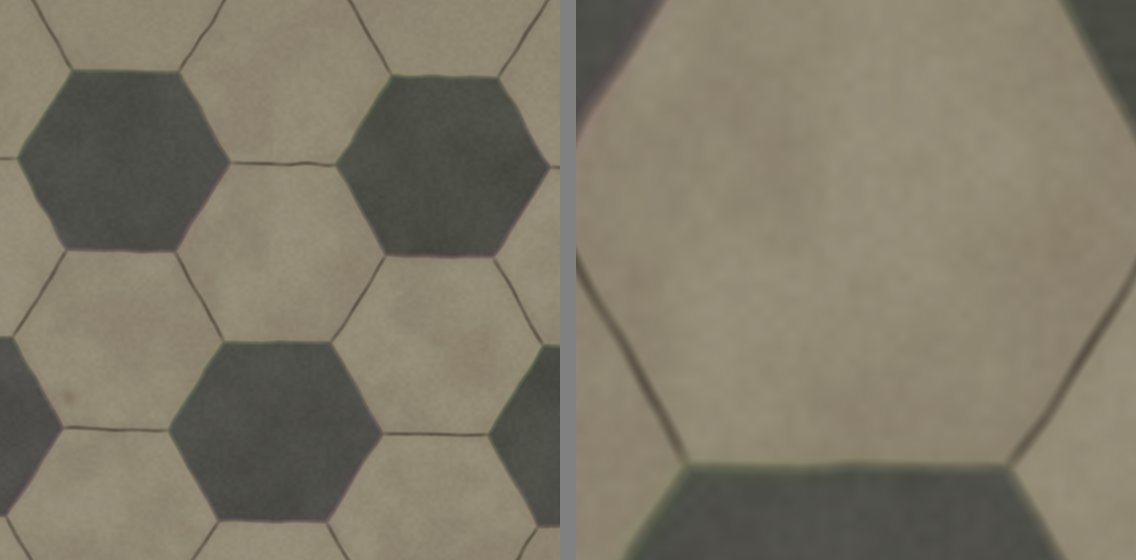
Left: the whole. Right: its middle third, enlarged.
This pattern is drawn by a three.js fragment shader. Its source:

```glsl
// Worn floor of flat-topped hexagon tiles: every third tile is charcoal, the rest warm beige.
// A slightly skewed lattice is unskewed to regular hexagons; distances to the tile edges give
// the joints and soft charcoal borders, while hashed noise gives mottling, stains and wear.
#define ORIGIN vec2(0.220, 0.712)
#define COLUMN_STEP vec2(0.2852, -0.0046)
#define ROW_STEP vec2(0.0091, 0.3190)
#define JOINT_WIDTH 0.019
#define EDGE_SOFTNESS 0.017
#define WOBBLE 0.014
#define LIGHT_TILE vec3(0.582, 0.550, 0.470)
#define WORN_TILE vec3(0.545, 0.507, 0.432)
#define DARK_TILE vec3(0.300, 0.301, 0.276)
#define JOINT_COLOR vec3(0.350, 0.318, 0.265)
#define STAIN_COLOR vec3(0.430, 0.360, 0.285)

varying vec2 vUv;

const vec2 CELL = vec2(1.7320508, 1.0);

float hash(vec2 p) {
  vec3 h = fract(p.xyx * vec3(0.1031, 0.1030, 0.0973));
  h += dot(h, h.yzx + 33.33);
  return fract((h.x + h.y) * h.z);
}

float noise(vec2 p) {
  vec2 i = floor(p), f = fract(p);
  f = f * f * (3.0 - 2.0 * f);
  return mix(mix(hash(i), hash(i + vec2(1.0, 0.0)), f.x),
             mix(hash(i + vec2(0.0, 1.0)), hash(i + 1.0), f.x), f.y);
}

float fbm(vec2 p) {
  float sum = 0.0, weight = 0.5;
  for (int i = 0; i < 4; i++) {
    sum += weight * noise(p);
    p = p * 2.03 + 17.3;
    weight *= 0.5;
  }
  return sum / 0.9375;
}

float cross2(vec2 a, vec2 b) { return a.x * b.y - a.y * b.x; }

// Hexagonal length: 0.5 on the border of a tile one unit high.
float hexLength(vec2 p) {
  p = abs(p);
  return max(p.y, dot(p, vec2(0.8660254, 0.5)));
}

// Nearest center of a lattice whose rectangular cell also holds a center in its middle.
vec2 nearestCenter(vec2 p, vec2 cell) {
  vec2 a = floor(p / cell + 0.5) * cell;
  vec2 b = (floor(p / cell) + 0.5) * cell;
  return hexLength(p - a) < hexLength(p - b) ? a : b;
}

// Faint round stains scattered inside one tile.
float stains(vec2 local, vec2 id) {
  float amount = 0.0;
  for (int i = 0; i < 4; i++) {
    vec2 seed = id + float(i) * vec2(13.7, 7.9);
    vec2 spot = vec2(hash(seed), hash(seed + 3.1)) * 0.8 - 0.4;
    float radius = mix(0.03, 0.15, hash(seed + 5.7));
    float strength = pow(hash(seed + 9.2), 3.0) * 0.40;
    vec2 d = (local - spot) / radius;
    amount += strength * exp(-dot(d, d));
  }
  return min(amount, 0.5);
}

void main() {
  // Unskew the canvas to regular hexagons, then roughen their outlines.
  vec2 p = vUv - ORIGIN;
  vec2 q = vec2(cross2(p, ROW_STEP), cross2(COLUMN_STEP, p)) / cross2(COLUMN_STEP, ROW_STEP);
  q.x *= 0.5 * CELL.x;
  vec2 flatQ = q;
  q += WOBBLE * (vec2(noise(q * 9.0 + 40.0), noise(q * 9.0 + 80.0)) - 0.5);

  vec2 center = nearestCenter(q, CELL);
  vec2 local = q - center;
  vec2 id = floor(center / (0.5 * CELL) + 0.5) + 50.0;
  float edge = 0.5 - hexLength(local);

  vec2 darkLocal = q - nearestCenter(q, CELL * vec2(1.0, 3.0));
  float darkEdge = hexLength(darkLocal) - 0.5;
  float dark = 1.0 - smoothstep(-EDGE_SOFTNESS, EDGE_SOFTNESS, darkEdge);

  // Beige tiles: mottling, stains and a dull band near each edge.
  float mottle = fbm(flatQ * 4.0 + id * 5.3);
  float wear = smoothstep(0.35, 0.85, mottle + 0.25 * (hash(id) - 0.5));
  wear += 0.4 * smoothstep(0.08, 0.0, edge) + 0.55 * smoothstep(0.65, 1.0, vUv.y);
  vec3 color = mix(LIGHT_TILE, WORN_TILE, min(wear, 1.0));
  color = mix(color, STAIN_COLOR, stains(local, id));

  // Joints of uneven depth, weaker along charcoal tiles.
  float joint = 1.0 - smoothstep(0.0, JOINT_WIDTH, edge);
  joint *= mix(0.65, 1.0, noise(flatQ * 14.0)) * mix(0.5, 1.0, smoothstep(0.0, 0.05, darkEdge));
  color = mix(color, JOINT_COLOR, joint);

  // Charcoal tiles, each slightly lighter or greener, with cloudy patches.
  vec3 charcoal = DARK_TILE + (hash(id + 21.0) - 0.5) * vec3(0.012, 0.002, 0.018);
  charcoal += 0.07 * (fbm(flatQ * 3.5 + 60.0) - 0.5);
  color = mix(color, charcoal, dark);

  // Greenish fringe on the upper left border, violet on the lower right.
  float fringe = exp(-pow(darkEdge / 0.028, 2.0)) * dot(normalize(darkLocal), vec2(-0.6, 0.8));
  color += fringe * vec3(-0.010, 0.014, -0.014);

  // Fine grain over everything.
  color += 0.022 * (noise(flatQ * 45.0) - 0.5);
  gl_FragColor = vec4(color, 1.0);
}
```
